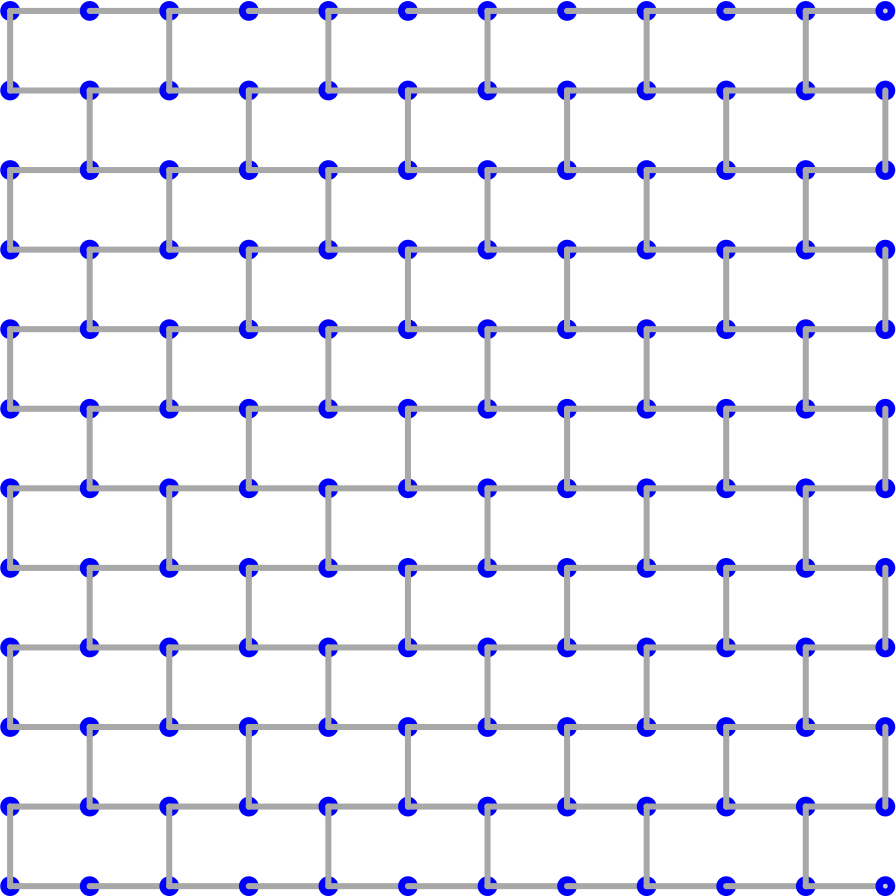
This pattern is drawn by a WebGL 1 fragment shader. Its source:

```glsl
precision highp float;

uniform vec2 u_resolution;

float segmentDistance(vec2 p, vec2 end) {
  float t = clamp(dot(p, end) / dot(end, end), 0.0, 1.0);
  return length(p - end * t);
}

float coverage(float distance, float pixel) {
  return clamp(0.5 - distance / pixel, 0.0, 1.0);
}

void main() {
  const float spacing = 0.0888;
  const float lastNode = 11.0;
  const float halfLine = 0.038;
  vec2 uv = gl_FragCoord.xy / u_resolution;
  float pixel = 1.0 / (spacing * min(u_resolution.x, u_resolution.y));

  // Nearest node and the position relative to it, in grid cells
  vec2 grid = (uv - vec2(0.0113, 0.0110)) / spacing;
  vec2 node = clamp(floor(grid + 0.5), 0.0, lastNode);
  vec2 p = grid - node;

  vec3 gray = vec3(0.66);
  vec3 color = vec3(1.0);

  // Incoming rail passes under the dot
  if (node.x > 0.5) {
    float incoming = segmentDistance(p, vec2(-0.7, 0.0)) - halfLine;
    color = mix(color, gray, coverage(incoming, pixel));
  }

  color = mix(color, vec3(0.0, 0.0, 1.0), coverage(length(p) - 0.124, pixel));

  // Outgoing rail lies over the dot; the last column keeps only a pale speck
  if (node.x < lastNode - 0.5) {
    float outgoing = segmentDistance(p, vec2(0.7, 0.0)) - halfLine;
    color = mix(color, gray, coverage(outgoing, pixel));
  } else {
    color = mix(color, vec3(0.8), coverage(length(p) - 0.03, pixel));
  }

  // Uprights alternate between neighbouring nodes, as in brickwork
  float direction = mod(node.x + node.y, 2.0) < 0.5 ? 1.0 : -1.0;
  float neighbour = node.y + direction;
  if (neighbour > -0.5 && neighbour < lastNode + 0.5) {
    float upright = segmentDistance(p, vec2(0.0, 0.7 * direction)) - halfLine;
    color = mix(color, gray, coverage(upright, pixel));
  }

  gl_FragColor = vec4(color, 1.0);
}
```
